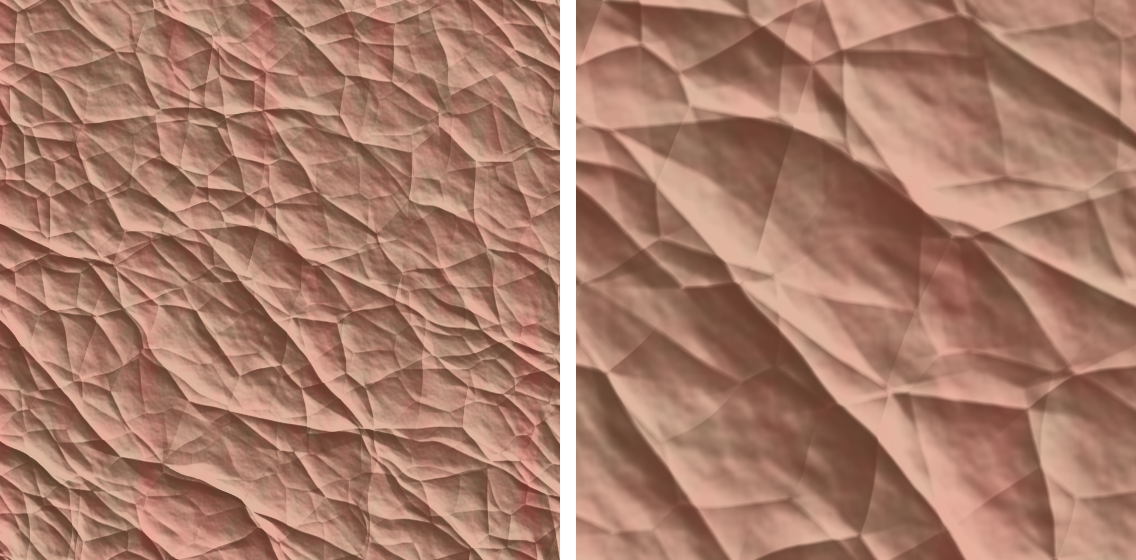
Left: the whole. Right: its middle third, enlarged.
A WebGL 1 fragment shader for this texture:

```glsl
precision highp float;
// Creased pinkish-brown leather, lit from the lower left.
uniform vec2 u_resolution;

const vec3 SHADOW = vec3(0.36, 0.20, 0.14);
const vec3 MIDTONE = vec3(0.66, 0.48, 0.41);
const vec3 HIGHLIGHT = vec3(0.89, 0.70, 0.62);
const vec3 RED_SHIFT = vec3(0.045, -0.035, -0.010);
const vec2 TO_LIGHT = vec2(-0.55, -0.835);
const vec2 FOLD_DIR = vec2(0.79, -0.613);

// Hash without sine: two values in 0..1 per lattice point.
vec2 hash2(vec2 p) {
  vec3 q = fract(p.xyx * vec3(0.1031, 0.1030, 0.0973));
  q += dot(q, q.yzx + 33.33);
  return fract((q.xx + q.yz) * q.zy);
}

// Smooth value noise with two independent channels.
vec2 noise2(vec2 p) {
  vec2 i = floor(p);
  vec2 f = fract(p);
  f = f * f * f * (f * (f * 6.0 - 15.0) + 10.0);
  vec2 low = mix(hash2(i), hash2(i + vec2(1.0, 0.0)), f.x);
  vec2 high = mix(hash2(i + vec2(0.0, 1.0)), hash2(i + vec2(1.0, 1.0)), f.x);
  return mix(low, high, f.y);
}

// Rounded cell: 0 in the crease, rising towards 1 in the middle.
float pillow(vec2 p, float steepness) {
  vec2 cell = floor(p);
  float nearest = 9.0;
  float second = 9.0;
  for (int y = -1; y <= 1; y++) {
    for (int x = -1; x <= 1; x++) {
      vec2 corner = cell + vec2(float(x), float(y));
      float d = distance(p, corner + 0.08 + 0.84 * hash2(corner));
      second = min(second, max(nearest, d));
      nearest = min(nearest, d);
    }
  }
  return 1.0 - exp(-steepness * (second - nearest));
}

// Coordinates along and across the diagonal folds.
vec2 foldSpace(vec2 p) {
  return vec2(dot(p, FOLD_DIR), dot(p, vec2(-FOLD_DIR.y, FOLD_DIR.x)));
}

float leatherHeight(vec2 p) {
  vec2 warped = p + 0.045 * (noise2(p * 4.5) - 0.5)
                  + 0.011 * (noise2(p * 19.0 + 7.0) - 0.5);
  vec2 folded = foldSpace(warped);

  // Main grain, finer wrinkles between, and long diagonal folds.
  vec2 patchy = noise2(p * 5.0 + 31.0);
  float grain = pillow(folded * vec2(7.6, 9.2) + 3.0, 3.5);
  float wrinkles = pillow(warped * vec2(12.5, 14.0) + 40.0, 3.5);
  float folds = pillow(folded * vec2(2.5, 6.0) + 17.0, 5.0);
  float foldDepth = mix(0.034, 0.012, smoothstep(0.35, 0.9, p.y + 0.2 * p.x));
  float height = 0.019 * grain + folds * foldDepth * (0.5 + patchy.x)
               + 0.009 * wrinkles * (0.4 + 1.2 * patchy.y);

  // Soft surface texture, stretched along the folds.
  height += 0.0085 * noise2(folded * vec2(20.0, 38.0)).x;
  height += 0.0030 * noise2(folded * vec2(55.0, 95.0) + 11.0).x;
  height += 0.0008 * noise2(p * 190.0).x;
  return height;
}

// Positive where the surface faces the light.
float facingSlope(vec2 p, float reach) {
  vec2 offset = TO_LIGHT * reach;
  return (leatherHeight(p - offset) - leatherHeight(p + offset)) / (2.0 * reach);
}

vec3 leatherColor(float light) {
  vec3 dark = mix(SHADOW, MIDTONE, clamp(light / 0.58, 0.0, 1.0));
  return mix(dark, HIGHLIGHT, clamp((light - 0.58) / 0.42, 0.0, 1.0));
}

// Red and olive mottling with faint vertical streaks.
float redness(vec2 p) {
  float blotches = noise2(p * vec2(34.0, 22.0) + 5.0).x - 0.5;
  float specks = noise2(p * 85.0 + 9.0).y - 0.5;
  float streaks = smoothstep(0.6, 0.9, noise2(p * vec2(19.0, 2.2) + 61.0).x);
  return 0.8 * blotches + 0.5 * specks + 0.65 * streaks - 0.1;
}

void main() {
  vec2 p = gl_FragCoord.xy / min(u_resolution.x, u_resolution.y);
  float slope = facingSlope(p, 0.0018);
  float light = 0.58 + 0.55 * slope / sqrt(1.0 + slope * slope);
  vec3 color = leatherColor(light) + RED_SHIFT * redness(p);
  gl_FragColor = vec4(clamp(color, 0.0, 1.0), 1.0);
}
```
